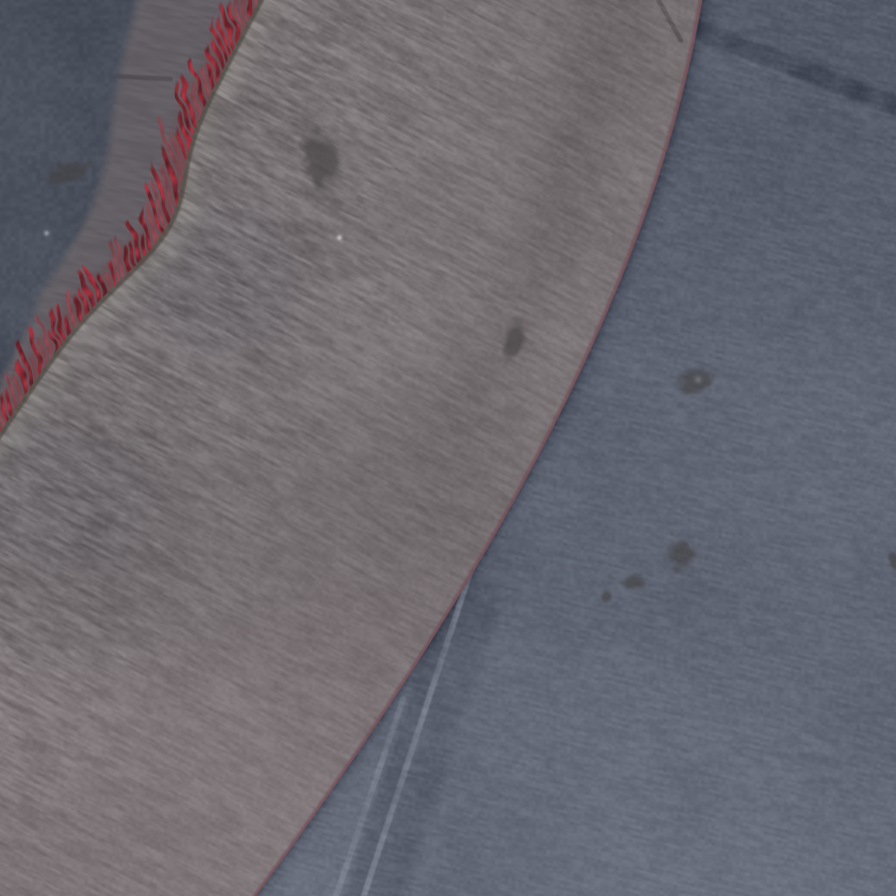
Give the GLSL for this texture, as a Shadertoy shader.

```glsl
// Draws a curved strip of worn cloth with a red frayed hem lying on stained blue-grey slabs.
#define CLOTH vec3(0.474, 0.447, 0.454)
#define SLAB vec3(0.370, 0.394, 0.447)
#define SLAB_DARK vec3(0.285, 0.305, 0.355)
#define UNDERLAY vec3(0.385, 0.370, 0.390)
#define FRINGE_RED vec3(0.56, 0.15, 0.195)
#define PALE vec3(0.510, 0.495, 0.485)
#define CLOTH_GRAIN 0.14
#define SLAB_GRAIN 0.045
#define THREADS 135.0
#define FRINGE_WIDTH 0.044

float hash(vec2 p) {
    p = fract(p * vec2(0.1031, 0.1137));
    p += dot(p, p.yx + 33.33);
    return fract((p.x + p.y) * p.x * 17.0 + p.y * 31.0);
}

float noise(vec2 p) {
    vec2 i = floor(p), f = fract(p);
    f = f * f * (3.0 - 2.0 * f);
    return mix(mix(hash(i), hash(i + vec2(1, 0)), f.x),
               mix(hash(i + vec2(0, 1)), hash(i + vec2(1, 1)), f.x), f.y);
}

float fbm(vec2 p) {
    float sum = 0.0, amp = 0.5;
    for (int i = 0; i < 4; i++) {
        sum += amp * noise(p);
        p = mat2(1.6, 1.2, -1.2, 1.6) * p + 7.3;
        amp *= 0.5;
    }
    return sum;
}

vec2 turn(vec2 p, float a) {
    return vec2(cos(a) * p.x + sin(a) * p.y, cos(a) * p.y - sin(a) * p.x);
}

float bump(float y, float mid, float width) {
    float t = (y - mid) / width;
    return exp(-t * t);
}

// Boundaries give x as a function of height.
float rightEdge(float y) { return 0.286 + y * (0.735 - y * (0.146 + 0.091 * y)); }

float hemEdge(float y) {
    float h = y - 0.518;
    return 0.6 * h + 0.037 * bump(y, 0.745, 0.08) + 0.012 * sin(6.5 * h);
}

float underlayEdge(float y) { return 0.365 * (y - 0.577) + 0.03 * bump(y, 0.78, 0.12); }

float lineDist(vec2 p, vec2 a, vec2 b) {
    vec2 ab = b - a;
    return length(p - a - ab * clamp(dot(p - a, ab) / dot(ab, ab), 0.0, 1.0));
}

float stroke(float d, float width) { return 1.0 - smoothstep(0.3 * width, width, abs(d)); }

float blob(vec2 p, vec2 centre, float radius) { return bump(length(p - centre), 0.0, radius); }

// Soft irregular blot: s holds centre and radii.
float blot(vec2 p, vec4 s, float angle) {
    vec2 q = turn(p - s.xy, angle) / s.zw;
    return 1.0 - smoothstep(0.5, 1.25, length(q) + 0.5 * (noise(p * 110.0) - 0.5));
}

vec3 slabColor(vec2 p, float edgeDist) {
    float grain = noise(turn(p, -0.25) * vec2(70, 300)) - 0.5;
    vec3 c = SLAB + 0.055 * (0.5 - p.y) + SLAB_GRAIN * grain + 0.07 * (fbm(p * 6.0) - 0.47);
    c += 0.035 * (noise(p * 260.0) - 0.5);
    // Slab joint.
    float joint = p.y - 0.954 + 0.374 * (p.x - 0.781);
    c -= 0.09 * stroke(joint - 0.01, 0.018) * (0.4 + noise(p * 45.0));
    c += 0.05 * stroke(joint + 0.003, 0.004) * noise(p * 30.0);
    c -= 0.02 * smoothstep(0.0, 0.03, joint);
    // Worn grooves.
    float along = p.x - 0.406 - 0.329 * p.y;
    float low = smoothstep(0.42, 0.3, p.y);
    float wear = 0.45 + 0.75 * noise(p * 35.0);
    c -= low * 0.05 * (stroke(along - 0.022, 0.035) * wear + stroke(along + 0.012, 0.016));
    c += 0.12 * wear * stroke(lineDist(p, vec2(0.406, 0), vec2(0.527, 0.368)), 0.005);
    c += 0.07 * wear * stroke(lineDist(p, vec2(0.375, 0), vec2(0.45, 0.22)), 0.005);
    // Contact shadow.
    return c - 0.12 * exp(-max(edgeDist, 0.0) / 0.006);
}

vec3 clothColor(vec2 p, float edgeDist, float hemDist) {
    vec2 q = turn(p, -0.48) + 0.003 * fbm(p * 18.0);
    float weave = 0.6 * noise(q * vec2(42, 240)) + 0.4 * noise(q * vec2(95, 400)) - 0.5;
    float strength = mix(0.6, 1.2, smoothstep(0.42, 0.05, hemDist));
    vec3 c = CLOTH + CLOTH_GRAIN * weave * strength;
    c += 0.07 * (fbm(p * 5.0) - 0.47) + 0.03 * (noise(p * 260.0) - 0.5);
    c += smoothstep(0.5, 0.0, p.y) * vec3(0.026, 0.018, 0.021);
    // Long fold and grey hollows.
    c -= 0.044 * bump(edgeDist, -0.085, 0.045) * smoothstep(0.4, 0.75, p.y);
    c -= vec3(0.045, 0.036, 0.03) * blob(p, vec2(0.08, 0.43), 0.14);
    c -= vec3(0.035, 0.025, 0.015) * blob(p, vec2(0.25, 0.69), 0.1);
    c -= 0.026 * blob(p, vec2(0.47, 0.46), 0.14);
    // Pale hem, dark seam and pink selvage.
    float rough = hemDist + 0.012 * (noise(p * 60.0) - 0.5);
    c = mix(c, PALE + 0.2 * weave, 0.7 * smoothstep(0.036, 0.01, rough));
    c = mix(c, vec3(0.28, 0.26, 0.23), 0.7 * stroke(hemDist - 0.001, 0.006));
    c = mix(c, vec3(0.45, 0.28, 0.32), 0.7 * smoothstep(-0.006, -0.001, edgeDist));
    return c - 0.09 * stroke(lineDist(p, vec2(0.735, 1), vec2(0.76, 0.955)), 0.004);
}

// Left slab, underlay and steep frayed threads.
vec3 fringeColor(vec2 p, float hem) {
    float under = p.x - underlayEdge(p.y) + 0.008 * (noise(p * 25.0) - 0.5);
    vec3 c = SLAB_DARK + 0.1 * (fbm(p * 9.0) - 0.47) + 0.04 * (noise(p * 210.0) - 0.5);
    vec3 lining = UNDERLAY + 0.04 * (noise(turn(p, -0.2) * vec2(60, 280)) - 0.5);
    lining -= 0.06 * stroke(lineDist(p, vec2(0.13, 0.915), vec2(0.19, 0.912)), 0.004);
    c = mix(c, lining, smoothstep(-0.008, 0.008, under));
    float s = THREADS * (dot(p, vec2(0.9, 0.32)) + 0.009 * noise(p * 65.0));
    float strand = hash(vec2(floor(s), 3));
    float reach = FRINGE_WIDTH * (0.4 + 0.6 * strand) * (0.75 + 0.4 * noise(p * 22.0));
    float thread = stroke(fract(s) - 0.5, 0.48) * smoothstep(-0.003, 0.003, hem + reach);
    vec3 red = FRINGE_RED * (0.6 + 0.7 * noise(p * vec2(210, 110)));
    red = mix(red, vec3(0.5, 0.36, 0.38), 0.6 * step(0.72, hash(vec2(floor(s), 8))));
    c = mix(c, vec3(0.4, 0.29, 0.31), 0.6 * smoothstep(-0.034, -0.012, hem));
    return mix(c, red, 0.9 * thread);
}

void mainImage(out vec4 fragColor, in vec2 fragCoord) {
    vec2 p = fragCoord / iResolution.xy;
    float aa = 1.0 / iResolution.y;
    float edge = (p.x - rightEdge(p.y)) * 0.85;
    float slope = (hemEdge(p.y + 0.01) - hemEdge(p.y - 0.01)) / 0.02;
    float hem = (p.x - hemEdge(p.y)) * inversesqrt(1.0 + slope * slope);
    vec3 c = mix(fringeColor(p, hem), clothColor(p, edge, hem), smoothstep(-aa, aa, hem));
    c = mix(c, slabColor(p, edge), smoothstep(-aa, aa, edge));

    // Stains and bright flecks.
    vec4 stains[8] = vec4[8](
        vec4(0.358, 0.82, 0.02, 0.032), vec4(0.575, 0.622, 0.011, 0.025),
        vec4(0.775, 0.574, 0.02, 0.013), vec4(0.761, 0.38, 0.015, 0.018),
        vec4(0.707, 0.35, 0.014, 0.009), vec4(0.677, 0.335, 0.008, 0.008),
        vec4(0.998, 0.375, 0.007, 0.01), vec4(0.076, 0.807, 0.027, 0.012));
    for (int i = 0; i < 8; i++) {
        float angle = i == 1 ? -0.3 : 0.2;
        c = mix(c, vec3(0.26, 0.25, 0.255), 0.6 * blot(p, stains[i], angle));
    }
    c += 0.3 * blob(p, vec2(0.379, 0.735), 0.003);
    c += 0.25 * blob(p, vec2(0.052, 0.74), 0.003);
    c += 0.12 * blob(p, vec2(0.779, 0.576), 0.004);
    fragColor = vec4(clamp(c, 0.0, 1.0), 1.0);
}
```
